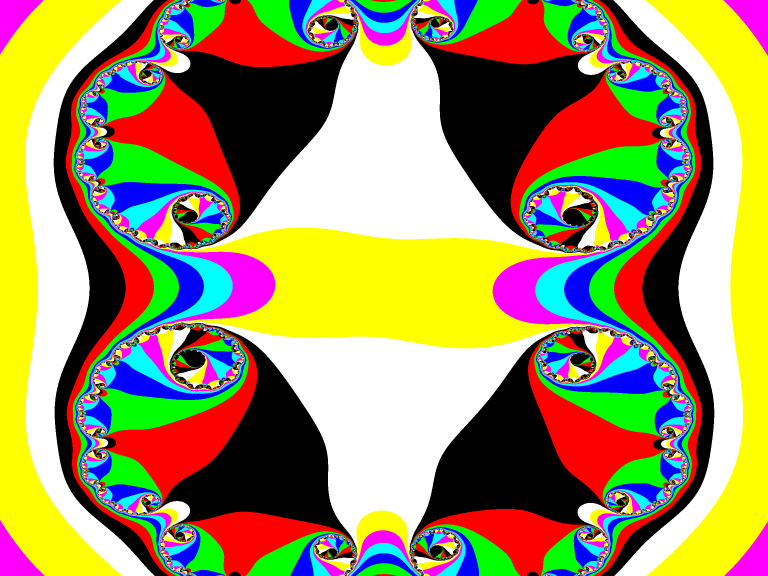
Reproduce this background procedurally as a Shadertoy shader.

```glsl
// Draws a banded escape-time Julia set with spiral eyes in eight flat colours.

const vec2  SEED = vec2(0.314, 0.0025);  // constant added at every step
const float ESCAPE_RADIUS_SQ = 8.0;
const int   MAX_STEPS = 32;
const int   BAND_OFFSET = 3;             // shifts the colour cycle
const int   SAMPLES = 3;                 // per axis, for smooth edges

const vec3 BLACK   = vec3(0.0);
const vec3 RED     = vec3(1.0, 0.0, 0.0);
const vec3 GREEN   = vec3(0.0, 1.0, 0.0);
const vec3 BLUE    = vec3(0.0, 0.0, 1.0);
const vec3 CYAN    = vec3(0.0, 1.0, 1.0);
const vec3 MAGENTA = vec3(1.0, 0.0, 1.0);
const vec3 YELLOW  = vec3(1.0, 1.0, 0.0);
const vec3 WHITE   = vec3(1.0);

vec2 complexSquare(vec2 z) {
    return vec2(z.x * z.x - z.y * z.y, 2.0 * z.x * z.y);
}

// Number of steps before the orbit of z leaves the escape circle.
int escapeSteps(vec2 z, vec2 seed) {
    int steps = 0;
    for (int i = 0; i < MAX_STEPS; i++) {
        if (dot(z, z) > ESCAPE_RADIUS_SQ) break;
        z = complexSquare(z) + seed;
        steps++;
    }
    return steps;
}

// Cyclic palette; orbits that never escape stay black.
vec3 bandColor(int steps) {
    vec3 palette[8] = vec3[8](BLACK, RED, GREEN, BLUE,
                              CYAN, MAGENTA, YELLOW, WHITE);
    return steps >= MAX_STEPS ? BLACK : palette[(steps + BAND_OFFSET) % 8];
}

void mainImage(out vec4 fragColor, in vec2 fragCoord) {
    vec3 sum = vec3(0.0);

    // Average a grid of samples inside each pixel.
    for (int j = 0; j < SAMPLES; j++) {
        for (int i = 0; i < SAMPLES; i++) {
            vec2 jitter = (vec2(i, j) + 0.5) / float(SAMPLES) - 0.5;
            // The canvas spans -1 to 1 on both axes.
            vec2 z = 2.0 * (fragCoord + jitter) / iResolution.xy - 1.0;
            sum += bandColor(escapeSteps(z, SEED));
        }
    }
    fragColor = vec4(sum / float(SAMPLES * SAMPLES), 1.0);
}
```
